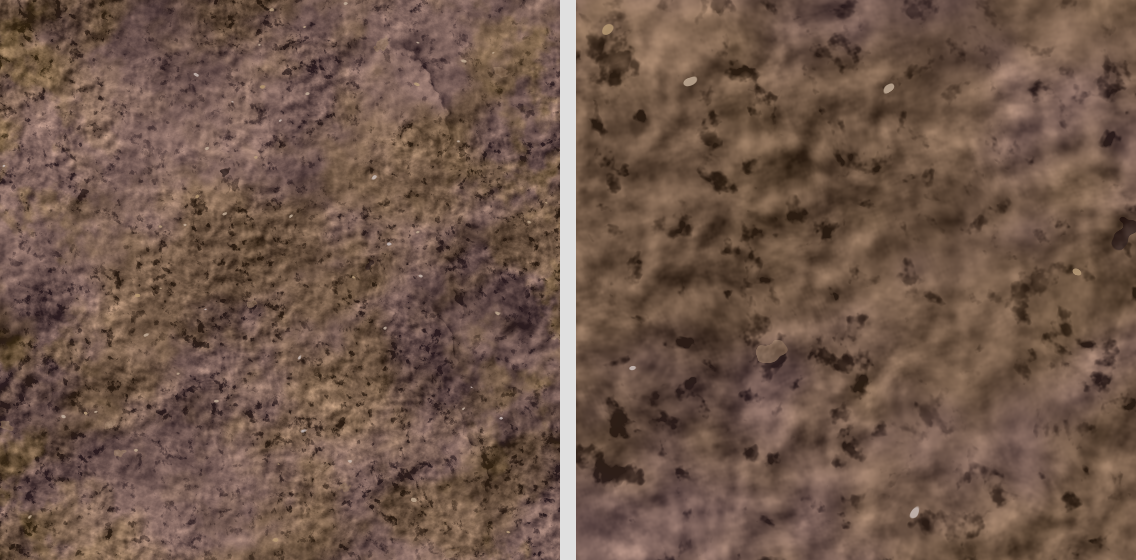
Left: the whole. Right: its middle third, enlarged.
Write a Shadertoy shader that draws this texture.

```glsl
// Rough brown earth with gritty relief, lilac patches, curved cracks and stone flecks.
#define BROWN vec3(0.445, 0.348, 0.275)
#define LILAC vec3(0.450, 0.350, 0.330)
#define OCHRE vec3(0.500, 0.400, 0.270)
#define SUNLIGHT vec3(0.450, 0.385, 0.330)
#define LIGHT_DIR vec2(-0.6, 0.8)
#define GRAIN_SCALE 62.0
#define GRAIN_DEPTH 0.85
#define PATCH_CONTRAST 0.75
#define CLOD_CONTRAST 0.55
#define CRACK_DEPTH 0.55
#define CRACK_COUNT 5

float hash(vec2 p) {
    return fract(sin(dot(p, vec2(127.1, 311.7))) * 43758.5453);
}

float noise(vec2 p) {
    vec2 i = floor(p), f = fract(p);
    f = f * f * (3.0 - 2.0 * f);
    return mix(mix(hash(i), hash(i + vec2(1, 0)), f.x),
               mix(hash(i + vec2(0, 1)), hash(i + vec2(1, 1)), f.x), f.y);
}

// Layered noise, rotated between octaves, in the range 0 to 1
float fbm(vec2 p) {
    float sum = 0.0, weight = 0.5, total = 0.0;
    for (int i = 0; i < 4; i++) {
        sum += weight * noise(p);
        total += weight;
        p = mat2(1.6, 1.2, -1.2, 1.6) * p + 17.3;
        weight *= 0.55;
    }
    return sum / total;
}

// Slope of the noise surface towards the light
float relief(vec2 p, float reach) {
    return fbm(p) - fbm(p + LIGHT_DIR * reach);
}

// Shaded rims on the right shoulder of a chain of mounds
float cracks(vec2 p) {
    float shade = 0.0;
    float wobble = (fbm(p * 13.0) - 0.5) * 0.075 + (fbm(p * 45.0) - 0.5) * 0.02;
    float breaks = smoothstep(0.3, 0.6, fbm(p * 18.0 + 40.0));
    for (int i = 0; i < CRACK_COUNT; i++) {
        float k = float(i) * 0.5;
        float small = float(i % 2);
        vec2 center = vec2(0.66 + 0.04 * k, 0.74 - 0.31 * k) + small * vec2(0.02, 0.08);
        vec2 q = (p - center) / (vec2(0.135, 0.19) * (1.0 - 0.4 * small));
        float d = (length(q) - 1.0) * 0.13 + wobble;
        float angle = atan(q.y, q.x);
        float span = smoothstep(-0.3, 0.3, angle) * smoothstep(1.6, 0.9, angle);
        float rim = smoothstep(-0.003, 0.002, d) * exp(-max(d, 0.0) / 0.008);
        float slope = 0.22 * smoothstep(-0.01, 0.01, d) * exp(-max(d, 0.0) / 0.03);
        shade = max(shade, span * (rim * breaks + slope) * (1.0 - 0.35 * small));
    }
    return shade;
}

// Sparse irregular stones: coverage in x, random tint in y
vec2 stones(vec2 p, float cells, float density, float size, float seed) {
    vec2 g = p * cells, result = vec2(0.0);
    float edge = cells / iResolution.y;
    float ragged = (noise(p * 190.0 + seed) - 0.5) * size * 0.9;
    for (int y = -1; y <= 1; y++)
    for (int x = -1; x <= 1; x++) {
        vec2 id = floor(g) + vec2(x, y);
        float present = step(hash(id + seed), density);
        vec2 offset = g - id - vec2(hash(id + seed + 3.1), hash(id + seed + 7.7));
        float turn = (hash(id + seed + 5.3) - 0.4) * 1.6;
        offset = mat2(cos(turn), -sin(turn), sin(turn), cos(turn)) * offset;
        offset.y *= 1.6;
        float radius = size * mix(0.5, 1.2, hash(id + seed + 9.2));
        float cover = present * smoothstep(edge, -edge, length(offset) + ragged - radius);
        if (cover > result.x) result = vec2(cover, hash(id + seed + 11.4));
    }
    return result;
}

void mainImage(out vec4 fragColor, in vec2 fragCoord) {
    vec2 p = fragCoord / iResolution.xy;
    float side = smoothstep(0.26, 0.0, min(p.x, 1.0 - p.x));

    // Slanted broad patches, clods and fine lit grain
    vec2 slanted = mat2(0.8, -0.6, 0.6, 0.8) * p * vec2(1.0, 1.2);
    float patches = fbm(slanted * vec2(5.0, 7.5) + 3.0) - 0.5;
    float clods = fbm(p * 24.0 + 9.0) - 0.5;
    vec2 warped = p + 0.006 * vec2(noise(p * 30.0), noise(p * 30.0 + 50.0));
    float grain = relief(warped * GRAIN_SCALE, 0.6);
    float lumps = relief(warped * 20.0 + 31.0, 0.35);
    float rough = mix(0.7, 1.25, smoothstep(0.35, 0.65, fbm(p * 7.0 + 60.0)));

    float tone = PATCH_CONTRAST * patches + CLOD_CONTRAST * clods;
    tone += GRAIN_DEPTH * grain * rough + (0.35 + 0.5 * side) * lumps;

    // Small pits, dark side hollows and a dim upper edge
    float pits = smoothstep(0.60, 0.78, fbm(warped * 75.0 + 80.0));
    tone -= 0.45 * pits * rough;
    float hollow = side * exp(-pow((p.y - 0.33) / 0.13, 2.0));
    tone -= 0.65 * hollow * smoothstep(0.42, 0.62, fbm(p * 11.0 + 22.0));
    tone -= 0.16 * smoothstep(0.82, 1.0, p.y) * smoothstep(0.75, 0.5, p.x);
    tone -= CRACK_DEPTH * cracks(p);
    tone = max(tone + 0.03, -0.62);

    // Soil hue
    float lilac = smoothstep(0.38, 0.62, fbm(slanted * 6.0 + 14.0) + 0.25 * patches);
    vec3 color = mix(BROWN, LILAC, lilac);
    float ochre = smoothstep(0.45, 0.7, fbm(p * 16.0 + 70.0)) * (0.15 + 0.6 * side);
    color = mix(color, OCHRE, ochre) + SUNLIGHT * tone;

    // Tan pebbles, dark chips and pale flecks
    vec2 pebble = stones(p, 14.0, 0.06, 0.17, 2.0);
    vec2 chip = stones(p, 9.0, 0.04, 0.10, 33.0);
    vec2 fleck = stones(p, 30.0, 0.035, 0.12, 71.0);
    color = mix(color, vec3(0.58, 0.47, 0.38) + 0.3 * grain, 0.65 * pebble.x);
    color = mix(color, vec3(0.19, 0.13, 0.12) + 0.2 * grain, 0.8 * chip.x);
    vec3 fleckColor = mix(vec3(0.72, 0.60, 0.44), vec3(0.80, 0.76, 0.76), fleck.y);
    color = mix(color, fleckColor, 0.85 * fleck.x);

    fragColor = vec4(clamp(color, 0.0, 1.0), 1.0);
}
```
